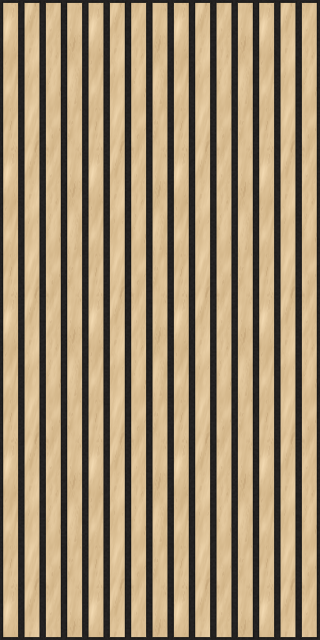
A WebGL 1 fragment shader for this texture:

```glsl
precision highp float;
// Fifteen upright pale oak slats on black felt, framed by a thin felt margin.
// One box distance, folded per column, cuts the slats; wrapped value noise
// draws slanted grain that recurs every four slats and along their length.

uniform vec2 u_resolution;

float hash(vec2 p) {
  vec3 q = fract(p.xyx * vec3(0.1031, 0.1030, 0.0973));
  q += dot(q, q.yzx + 33.33);
  return fract((q.x + q.y) * q.z);
}

// Value noise whose lattice wraps after "period" cells
float wrappedNoise(vec2 p, vec2 period, float seed) {
  vec2 cell = floor(p);
  vec2 f = fract(p);
  f = f * f * (3.0 - 2.0 * f);
  vec2 a = mod(cell, period) + seed * 37.0;
  vec2 b = mod(cell + 1.0, period) + seed * 37.0;
  return mix(mix(hash(a), hash(vec2(b.x, a.y)), f.x),
             mix(hash(vec2(a.x, b.y)), hash(b), f.x), f.y);
}

// x runs across one slat column, t along one grain repeat, both 0 to 1
vec3 oak(float x, float t, float seed) {
  // Whole-cell shear slants the grain and still closes the repeat
  float broad = wrappedNoise(vec2(3.0 * x - 4.0 * t, 5.0 * t), vec2(4.0, 5.0), seed);
  float streak = wrappedNoise(vec2(6.0 * x - 8.0 * t, 9.0 * t), vec2(8.0, 9.0), seed + 5.0);
  float fine = wrappedNoise(vec2(15.0 * x - 20.0 * t, 22.0 * t), vec2(20.0, 22.0), seed + 9.0);
  float tone = 0.35 * broad + 0.4 * streak + 0.25 * fine;
  vec3 wood = mix(vec3(0.79, 0.67, 0.49), vec3(0.93, 0.83, 0.67), tone);

  // Thin dark pores
  wood -= vec3(0.07, 0.08, 0.08) * smoothstep(0.72, 0.95, fine) * (1.0 - streak);

  // A pale slanted fleck, placed differently on each of the four slats
  float along = t - 0.14 - 0.16 * hash(vec2(seed, 3.0));
  float across = x - 0.3 - 0.4 * hash(vec2(seed, 8.0)) - 1.33 * along;
  float fleck = exp(-130.0 * along * along - 90.0 * across * across);
  return wood + vec3(0.08, 0.09, 0.10) * fleck * hash(vec2(seed, 12.0));
}

void main() {
  // Canvas width is one unit
  vec2 p = gl_FragCoord.xy / u_resolution.x;
  float height = u_resolution.y / u_resolution.x;
  float pixel = 1.0 / u_resolution.x;

  // Column fold and signed distance to the slat
  float slat = floor(p.x * 15.0);
  float x = fract(p.x * 15.0);
  vec2 edge = abs(vec2((x - 0.5) / 15.0, p.y - 0.5 * height))
            - vec2(0.35 / 15.0, 0.5 * height - 0.009);
  float d = max(edge.x, edge.y);

  // Felt: fibrous speckle, darker in the shadow beside the wood
  float fibre = wrappedNoise(p * 190.0, vec2(400.0), 2.0);
  vec3 felt = mix(vec3(0.085), vec3(0.14, 0.133, 0.133), smoothstep(0.001, 0.006, d));
  felt += 0.03 * (fibre - 0.5);

  vec3 wood = oak(x, fract(p.y / 0.456), mod(slat, 4.0));
  float cover = clamp(0.5 - d / pixel, 0.0, 1.0);
  gl_FragColor = vec4(mix(felt, wood, cover), 1.0);
}
```
